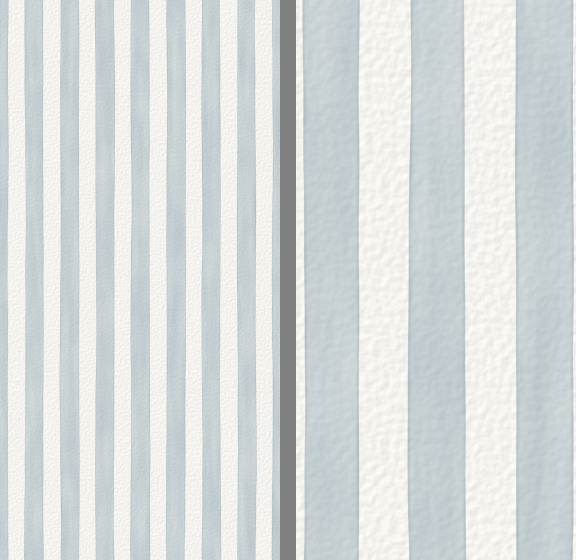
Left: the whole. Right: its middle third, enlarged.
Reproduce this pattern procedurally as a Shadertoy shader.

```glsl
// Hand-painted watercolour stripes in pale grey-blue on warm white textured paper.
// Each stripe has two independently wavering edges, a streaky wash and a thin
// line of pooled pigment; embossed gradient noise gives the paper its tooth.

#define STRIPE_PERIOD 0.1264
#define FIRST_CENTRE -0.0045
#define HALF_WIDTH 0.0335
#define EDGE_WAVER 0.0055
#define EDGE_POOL 0.075
#define WASH_CONTRAST 0.85
#define GRAIN_SCALE 105.0
#define GRAIN_DEPTH 0.035
#define WASH_DEEP vec3(0.745, 0.790, 0.807)
#define WASH_PALE vec3(0.822, 0.850, 0.855)
#define PAPER_LIGHT vec3(0.967, 0.964, 0.946)
#define PAPER_SHADE vec3(0.938, 0.932, 0.917)

// Integer hash to a unit gradient direction
vec2 gradientAt(vec2 cell) {
    uvec2 q = uvec2(ivec2(cell)) * uvec2(1597u, 3943u);
    uint h = (q.x ^ q.y) * 747796405u + 2891336u;
    h = ((h >> 15u) ^ h) * 277803u;
    h ^= h >> 13u;
    float angle = float(h & 65535u) / 65536.0 * 6.28318;
    return vec2(cos(angle), sin(angle));
}

float gradientNoise(vec2 p) {
    vec2 cell = floor(p), f = fract(p);
    vec2 u = f * f * f * (f * (f * 6.0 - 15.0) + 10.0);
    float a = dot(gradientAt(cell), f);
    float b = dot(gradientAt(cell + vec2(1, 0)), f - vec2(1, 0));
    float c = dot(gradientAt(cell + vec2(0, 1)), f - vec2(0, 1));
    float d = dot(gradientAt(cell + vec2(1, 1)), f - vec2(1, 1));
    return mix(mix(a, b, u.x), mix(c, d, u.x), u.y);
}

float fractalNoise(vec2 p) {
    float sum = 0.0, amplitude = 1.0;
    for (int i = 0; i < 3; i++) {
        sum += amplitude * gradientNoise(p);
        p = p * 2.03 + 19.7;
        amplitude *= 0.5;
    }
    return sum;
}

// Sideways drift of one brushed edge along its length
float edgeWaver(float y, float seed) {
    float slow = gradientNoise(vec2(y * 1.7 + 0.3, seed));
    float quick = gradientNoise(vec2(y * 8.0, seed + 40.0));
    return EDGE_WAVER * (slow + 0.28 * quick);
}

// Raised paper texture lit from the upper left
float paperRelief(vec2 p) {
    vec2 q = p * GRAIN_SCALE;
    vec2 towardLight = vec2(-0.3, 0.3);
    float coarse = gradientNoise(q) - gradientNoise(q + towardLight);
    float fine = gradientNoise(q * 1.9 + 31.0) - gradientNoise(q * 1.9 + 31.0 + towardLight);
    return coarse + 0.6 * fine;
}

void mainImage(out vec4 fragColor, in vec2 fragCoord) {
    vec2 p = fragCoord / iResolution.x;
    float pixel = 1.0 / iResolution.x;

    // Nearest stripe and signed distance inside its edges
    float id = floor((p.x - FIRST_CENTRE) / STRIPE_PERIOD + 0.5);
    float x = p.x - FIRST_CENTRE - id * STRIPE_PERIOD;
    float left = -HALF_WIDTH + edgeWaver(p.y, id * 2.0 + 0.5);
    float right = HALF_WIDTH + edgeWaver(p.y, id * 2.0 + 101.5);
    float inside = min(x - left, right - x);
    float coverage = smoothstep(-0.75 * pixel, 0.75 * pixel, inside);

    // Long brush streaks and soft blooms, different in every stripe
    vec2 offset = vec2(id * 13.7, id * 5.3);
    float streaks = fractalNoise(vec2(x * 32.0, p.y * 2.6) + offset);
    float blooms = fractalNoise(vec2(x * 14.0, p.y * 7.0) + offset + 57.0);
    float wash = 0.43 + WASH_CONTRAST * (0.65 * streaks + 0.45 * blooms);
    vec3 paint = mix(WASH_DEEP, WASH_PALE, clamp(wash, 0.0, 1.0));

    // Pigment pooled along the edges, broken up along their length
    float pool = 1.0 - smoothstep(0.001, 0.0045, inside);
    float breaks = 0.75 + 0.6 * gradientNoise(vec2(p.y * 15.0, id * 2.0 + sign(x) + 0.5));
    paint -= EDGE_POOL * pool * breaks * vec3(1.0, 0.9, 0.85);

    // Paper tone and tooth
    float relief = paperRelief(p);
    float tone = 0.42 + 0.25 * fractalNoise(p * 9.0) - 0.9 * relief;
    vec3 paper = mix(PAPER_LIGHT, PAPER_SHADE, clamp(tone, 0.0, 1.0));

    vec3 colour = mix(paper, paint, coverage) + GRAIN_DEPTH * relief;
    fragColor = vec4(clamp(colour, 0.0, 1.0), 1.0);
}
```
